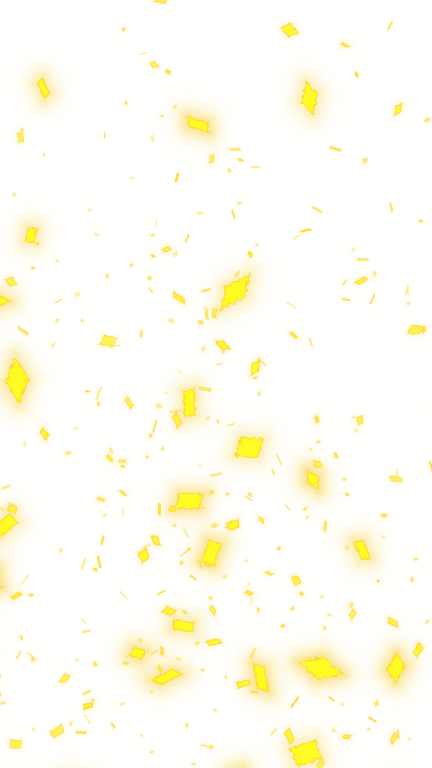
Reproduce this background procedurally as a Shadertoy shader.

```glsl
const vec3 PAPER = vec3(1.0, 1.0, 0.995);
const vec3 GLOW = vec3(0.97, 0.86, 0.40);
const vec3 GOLD = vec3(1.0, 0.84, 0.20);
const vec3 YELLOW = vec3(1.0, 0.99, 0.14);
const float RIM_WIDTH = 0.006;      // gold border of a flake
const float ROUGHNESS = 0.35;       // edge wobble relative to flake height
const float ROUGH_SCALE = 110.0;
const float GRAIN = 0.2;            // mottling of the halos
const float BASE_DENSITY = 0.17;
const vec2 SWARM_CENTER = vec2(0.46, 0.30);  // fractions of the canvas
const vec2 SWARM_SPREAD = vec2(0.52, 0.42);

struct Layer {
    float cell;      // grid spacing
    float chance;    // share of filled cells at full density
    vec2 halfSize;   // flake half width and half height
    float reach;     // halo falloff distance
    float halo;      // halo strength
    float opacity;   // lowest flake opacity
};

vec4 hash4(vec2 c) {
    vec4 h = fract(c.xyxy * vec4(0.1031, 0.1030, 0.0973, 0.1099));
    h += dot(h, h.wzxy + 33.33);
    return fract((h.xxyz + h.yzzw) * h.zywx);
}

float cornerSlope(vec2 corner, vec2 offset) {
    float angle = 6.2832 * hash4(corner).x;
    return dot(vec2(cos(angle), sin(angle)), offset);
}

float gradientNoise(vec2 p) {
    vec2 i = floor(p), f = fract(p);
    vec2 u = f * f * f * (f * (f * 6.0 - 15.0) + 10.0);
    vec2 e = vec2(1.0, 0.0);
    return mix(mix(cornerSlope(i, f), cornerSlope(i + e, f - e), u.x),
               mix(cornerSlope(i + e.yx, f - e.yx), cornerSlope(i + 1.0, f - 1.0), u.x), u.y);
}

mat2 rotation(float a) {
    return mat2(cos(a), sin(a), -sin(a), cos(a));
}

// Signed distance to a parallelogram
float parallelogram(vec2 p, vec2 size, float skew) {
    vec2 e = vec2(skew, size.y);
    p = p.y < 0.0 ? -p : p;
    vec2 w = p - e;
    w.x -= clamp(w.x, -size.x, size.x);
    vec2 d = vec2(dot(w, w), -w.y);
    float s = p.x * e.y - p.y * e.x;
    p = s < 0.0 ? -p : p;
    vec2 v = p - vec2(size.x, 0.0);
    v -= e * clamp(dot(v, e) / dot(e, e), -1.0, 1.0);
    d = min(d, vec2(dot(v, v), size.x * size.y - abs(s)));
    return sqrt(d.x) * sign(-d.y);
}

// Flakes thin out away from the swarm
float density(vec2 p, float aspect) {
    vec2 q = (p / vec2(1.0, aspect) - SWARM_CENTER) / SWARM_SPREAD;
    return BASE_DENSITY + (1.0 - BASE_DENSITY) * exp(-dot(q, q));
}

// Adds one jittered grid of flakes to the ink and the halo
void scatter(Layer layer, vec2 p, float seed, float noise, inout vec4 ink, inout float halo) {
    float pixel = 1.0 / iResolution.x;
    float aspect = iResolution.y / iResolution.x;
    vec2 home = floor(p / layer.cell);
    for (int y = -1; y <= 1; y++)
    for (int x = -1; x <= 1; x++) {
        vec2 id = home + vec2(x, y);
        vec4 place = hash4(id + seed);
        vec4 form = hash4(id + seed + 57.3);
        vec2 center = (id + place.xy) * layer.cell;
        if (place.z > layer.chance * density(center, aspect)) continue;

        vec2 size = layer.halfSize * mix(0.6, 1.3, form.x) * vec2(1.0, mix(0.5, 1.2, form.y));
        vec2 local = rotation(6.2832 * place.w) * (p - center);
        float d = parallelogram(local, size, (form.z - 0.5) * 1.6 * size.y);
        d += noise * ROUGHNESS * size.y;

        float cover = smoothstep(0.6 * pixel, -0.6 * pixel, d) * mix(layer.opacity, 1.0, form.w);
        vec3 tint = mix(GOLD, YELLOW, smoothstep(0.0, RIM_WIDTH, -d));
        ink = mix(ink, vec4(tint, 1.0), cover);

        float aura = exp(-pow(max(d, 0.0) / layer.reach, 1.4));
        aura *= layer.halo * mix(0.5, 1.0, form.w);
        halo = 1.0 - (1.0 - halo) * (1.0 - aura);
    }
}

void mainImage(out vec4 fragColor, in vec2 fragCoord) {
    vec2 p = fragCoord / iResolution.x;
    float noise = gradientNoise(p * ROUGH_SCALE);
    vec4 ink = vec4(GOLD, 0.0);
    float halo = 0.0;

    Layer dots = Layer(0.05, 0.34, vec2(0.0040, 0.0042), 0.004, 0.22, 0.35);
    Layer slivers = Layer(0.065, 0.36, vec2(0.0115, 0.0026), 0.003, 0.12, 0.4);
    Layer chips = Layer(0.085, 0.40, vec2(0.0125, 0.0085), 0.007, 0.25, 0.75);
    Layer embers = Layer(0.16, 0.62, vec2(0.0245, 0.0175), 0.023, 0.72, 1.0);

    scatter(dots, p, 11.0, noise, ink, halo);
    scatter(slivers, p, 143.0, noise, ink, halo);
    scatter(chips, p, 271.0, noise, ink, halo);
    scatter(embers, p, 389.0, noise, ink, halo);

    halo = clamp(halo * (1.0 + GRAIN * noise), 0.0, 1.0);
    vec3 color = mix(PAPER, GLOW, halo);
    fragColor = vec4(mix(color, ink.rgb, ink.a), 1.0);
}
```
